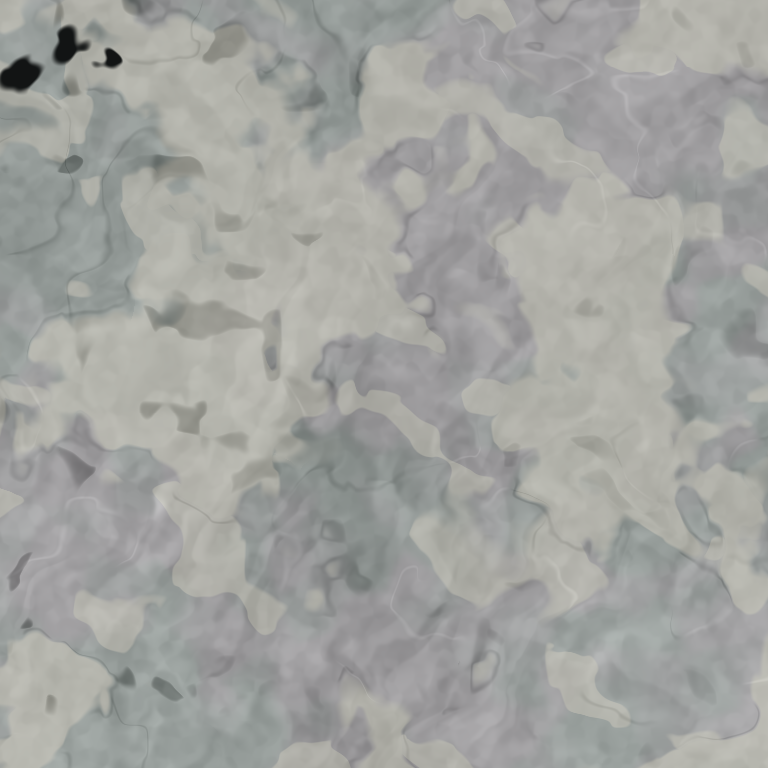
Give the GLSL for this texture, as a Shadertoy shader.

```glsl
// Weathered grey stone: a mottled, streaked matrix with ragged cream patches,
// pale shards, thin curved seams and a few black pits near the upper left.
// All layers come from one smooth cellular noise, warped and thresholded.

#define PATCH_SCALE 5.5
#define PATCH_LEVEL 0.555
#define SHARD_LEVEL 0.735
#define GRAIN_SCALE 72.0
#define GRAIN_AMOUNT 0.075
#define STREAK_AMOUNT 0.085
#define SEAM_AMOUNT 0.065
#define COOL_GREY vec3(0.590, 0.617, 0.606)
#define MAUVE_GREY vec3(0.628, 0.622, 0.630)
#define CREAM vec3(0.718, 0.716, 0.682)
#define PIT_BLACK vec3(0.07, 0.08, 0.08)

vec3 hash3(vec2 cell) {
    vec3 h = fract(cell.xyx * vec3(0.1031, 0.1030, 0.0973));
    h += dot(h, h.yzx + 33.33);
    return fract((h.xxy + h.yzz) * h.zyx);
}

// Cellular noise: random values of nearby points, blended by distance
float cells(vec2 p) {
    vec2 base = floor(p);
    float total = 0.0, weights = 0.0;
    for (int y = -1; y <= 1; y++)
    for (int x = -1; x <= 1; x++) {
        vec2 cell = base + vec2(x, y);
        vec3 h = hash3(cell);
        vec2 d = p - cell - h.xy;
        float w = exp(-6.0 * dot(d, d));
        total += w * h.z;
        weights += w;
    }
    return total / max(weights, 1e-5);
}

vec2 warp(vec2 p, float scale) {
    return vec2(cells(p * scale + 7.3), cells(p * scale + 51.7)) - 0.5;
}

mat2 rotation(float a) {
    return mat2(cos(a), sin(a), -sin(a), cos(a));
}

// Thin line along the middle contour of a noise field
float seam(float field, float width) {
    return 1.0 - smoothstep(0.0, width, abs(field - 0.5));
}

// Short chain of tilted, ragged pits in the upper left corner
float pits(vec2 p) {
    float mask = 0.0;
    for (int i = 0; i < 3; i++) {
        float k = float(i);
        vec2 center = vec2(0.03 + 0.056 * k, 0.90 + 0.042 * sin(1.33 * k));
        vec2 d = rotation(-0.65 + 0.8 * k * (k - 1.0)) * (p - center);
        vec2 size = vec2(0.030 - 0.004 * k, 0.018 - 0.003 * k);
        mask = max(mask, 1.0 - smoothstep(0.75, 1.15, length(d / size)));
    }
    return mask;
}

void mainImage(out vec4 fragColor, in vec2 fragCoord) {
    vec2 p = fragCoord / iResolution.y;
    vec2 ragged = warp(p, 28.0);
    vec2 q = p + 0.07 * warp(p, 8.0) + 0.022 * ragged;

    // Matrix: broad tints, mottling and fine grain
    float tint = 0.6 * cells(q * 4.0 + 13.0) + 0.4 * cells(p * 19.0);
    vec3 color = mix(COOL_GREY, MAUVE_GREY, smoothstep(0.3, 0.7, tint));
    float mottle = cells(q * 34.0 + 90.0) - 0.5;
    float grain = cells(p * GRAIN_SCALE) - 0.5;
    float tone = 0.07 * (cells(q * 3.2 + 31.0) - 0.5);
    tone += GRAIN_AMOUNT * (0.6 * grain + mottle);

    // Steep streaks leaning to the right, strongest low in the middle
    vec2 along = rotation(-1.05) * q;
    float streak = cells(along * vec2(13.0, 58.0) + 5.0) - 0.5;
    float streakZone = 1.0 - smoothstep(0.15, 0.6, length(p - vec2(0.45, 0.3)));
    tone += STREAK_AMOUNT * streak * (0.3 + 0.7 * streakZone);

    // Cream patches, denser to the right, and small pale shards
    float field = 0.62 * cells(q * PATCH_SCALE + 3.0)
                + 0.26 * cells(q * 14.0 + 40.0) + 0.12 * cells(p * 36.0 + 8.0);
    field += 0.13 * (smoothstep(0.5, 0.8, p.x) - 0.35);
    field += 0.06 * smoothstep(0.6, 0.95, p.y) - 0.02;
    float patchMask = smoothstep(PATCH_LEVEL - 0.02, PATCH_LEVEL + 0.035, field);
    float shardField = cells(rotation(0.5) * q * vec2(13.0, 19.0) + 70.0);
    float shard = smoothstep(SHARD_LEVEL, SHARD_LEVEL + 0.07, shardField);
    float pale = max(0.88 * patchMask, 0.8 * shard);
    color = mix(color, CREAM, pale) + tone * (1.0 - 0.4 * pale);

    // Broken dark rims and curved light or dark seams
    float broken = smoothstep(0.48, 0.7, cells(p * 15.0 + 22.0));
    float rim = seam(field - PATCH_LEVEL + 0.53, 0.03);
    color -= SEAM_AMOUNT * rim * broken;
    float curve = seam(cells(q * 12.0 + 63.0), 0.055);
    color += SEAM_AMOUNT * curve * mix(-0.9, 0.7, smoothstep(0.35, 0.65, tint))
           * smoothstep(0.5, 0.75, cells(p * 9.0 + 17.0));

    // Sparse dark flecks, gathered toward the left, and black pits
    float fleck = smoothstep(0.83, 0.95, cells(q * 27.0 + 110.0));
    color -= fleck * mix(0.17, 0.06, smoothstep(0.1, 0.5, p.x));
    color = mix(color, PIT_BLACK, pits(p + 0.022 * ragged));

    fragColor = vec4(clamp(color, 0.0, 1.0), 1.0);
}
```
